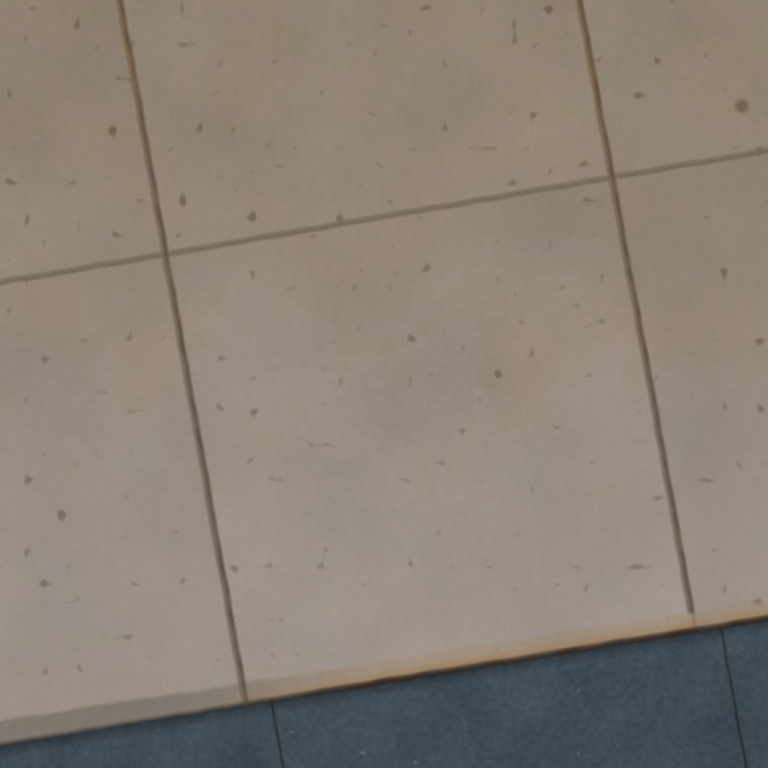
Give the GLSL for this texture, as a Shadertoy shader.

```glsl
// Slanted beige floor tiles with thin brown joints, ending at a dark slate strip.

vec2 gradientAt(vec2 cell) {
    vec3 q = fract(cell.xyx * vec3(0.1031, 0.1030, 0.0973));
    q += dot(q, q.yzx + 33.33);
    float angle = 6.2832 * fract((q.x + q.y) * q.z);
    return vec2(cos(angle), sin(angle));
}

// Gradient noise, roughly -0.7 to 0.7
float noise(vec2 p) {
    vec2 i = floor(p), f = fract(p);
    vec2 u = f * f * f * (f * (f * 6.0 - 15.0) + 10.0);
    vec2 e = vec2(1.0, 0.0);
    return mix(mix(dot(gradientAt(i), f), dot(gradientAt(i + e), f - e), u.x),
               mix(dot(gradientAt(i + e.yx), f - e.yx), dot(gradientAt(i + 1.0), f - 1.0), u.x), u.y);
}

float fbm(vec2 p) {
    float sum = 0.0, amp = 0.5;
    for (int i = 0; i < 4; i++) {
        sum += amp * noise(p);
        p = p * 2.03 + 17.3;
        amp *= 0.5;
    }
    return sum;
}

// Soft line of a given half width around distance zero
float line(float dist, float halfWidth) {
    float soft = 0.0018 + 0.5 / iResolution.y;
    return 1.0 - smoothstep(halfWidth - soft, halfWidth + soft, abs(dist));
}

// Signed distance to the nearest whole number
float toJoint(float x) {
    return x - floor(x + 0.5);
}

void mainImage(out vec4 fragColor, in vec2 fragCoord) {
    vec2 p = fragCoord / iResolution.xy;
    float down = 1.0 - p.y;
    float px = 1.0 / iResolution.y;

    // Skewed tile coordinates: joints lie on whole numbers
    vec2 wobble = 0.0016 * vec2(noise(p.yx * vec2(28.0, 3.0)), noise(p * vec2(28.0, 3.0) + 9.0));
    vec2 size = vec2(0.598 + 0.005 * down, 0.601 + 0.007 * p.x);
    vec2 tile = (vec2(p.x - 0.156 - 0.179 * down, down - 0.368 + 0.172 * p.x) + wobble) / size;
    vec2 id = floor(tile);
    vec2 joint = vec2(toJoint(tile.x), toJoint(tile.y)) * size;
    float edge = (tile.y - 1.0) * size.y;

    // Tile face: warm at the top, paler and greyer below
    float cloud = fbm(p * 5.0 + id * 7.0);
    float grain = noise(p * 95.0) + 0.7 * noise(p * 190.0 + 5.0);
    vec3 color = mix(vec3(0.625, 0.582, 0.548), vec3(0.565, 0.510, 0.448), smoothstep(0.05, 1.0, p.y));
    color += 0.012 * gradientAt(id + 3.0).x;
    color += 0.055 * cloud + 0.012 * grain;
    color += vec3(0.018, -0.004, -0.012) * noise(p * 8.0 + 31.0);
    color += vec3(0.012, 0.0, 0.014) * noise(p * 32.0 + 71.0);
    color -= 0.12 * smoothstep(0.40, 0.62, noise(p * 44.0 + 13.0));
    color -= 0.13 * (1.0 - smoothstep(0.004, 0.013, length(p - vec2(0.966, 0.862))));

    // Worn bevel: grey on the left, ochre on the right
    float right = smoothstep(0.22, 0.50, p.x);
    float bevelWidth = mix(0.030, 0.022, p.x) + 0.004 * noise(p * 14.0);
    float bevel = smoothstep(-bevelWidth - 0.004, -bevelWidth + 0.004, edge);
    vec3 bevelColor = mix(vec3(0.48, 0.455, 0.42), vec3(0.61, 0.535, 0.45), right);
    color = mix(color, bevelColor + 0.05 * cloud + 0.015 * grain, bevel * mix(0.85, 0.65, right));
    float ochre = smoothstep(-0.016, -0.003, edge) * right;
    color = mix(color, vec3(0.61, 0.48, 0.31), ochre * (0.6 + 0.5 * noise(p * 25.0)));

    // Joints: brown grout with a broken dark core
    float broken = 0.65 + 0.6 * noise(p * 48.0 + 3.0);
    vec3 grout = mix(vec3(0.46, 0.40, 0.345), vec3(0.48, 0.39, 0.28), smoothstep(0.6, 1.0, p.y));
    float fade = 1.0 - 0.8 * bevel * step(0.5, p.x);
    color = mix(color, vec3(0.48, 0.425, 0.375), 0.85 * line(joint.y, 0.0042));
    color = mix(color, vec3(0.40, 0.35, 0.31), 0.5 * broken * line(joint.y - 0.001, 0.0018));
    color = mix(color, grout, 0.85 * fade * line(joint.x, 0.0050));
    color = mix(color, vec3(0.31, 0.265, 0.225), 0.8 * broken * fade * line(joint.x - 0.0012, 0.0022));

    // Slate strip with its own faint joint
    vec3 slate = vec3(0.25, 0.292, 0.325) + 0.07 * fbm(p * 11.0 + 40.0) + 0.03 * grain;
    slate += 0.10 * smoothstep(0.45, 0.65, noise(p * 75.0 + 21.0));
    slate *= 1.0 - 0.35 * line(joint.x - 0.034, 0.0016);
    color = mix(color, slate, smoothstep(-0.0015 - px, 0.0015 + px, edge));

    // Dark dirt line and shadow under the tile edge
    float dirt = 1.0 - smoothstep(0.001, 0.0065, abs(edge - 0.001));
    color = mix(color, vec3(0.23, 0.165, 0.11), dirt * mix(0.25, 0.85, right) * (0.85 + 0.4 * noise(p * 30.0)));
    color *= 1.0 - 0.22 * smoothstep(0.0, 0.004, edge) * (1.0 - smoothstep(0.004, 0.022, edge));

    fragColor = vec4(clamp(color, 0.0, 1.0), 1.0);
}
```
